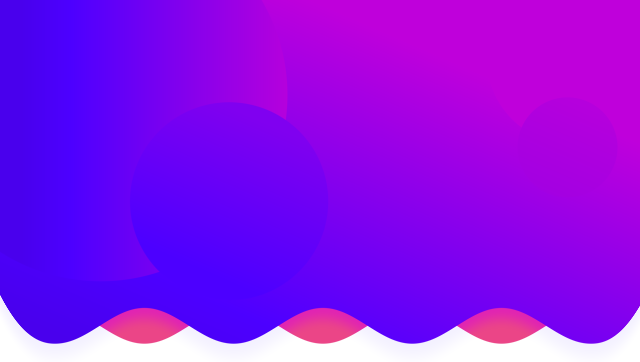
Reproduce this background procedurally as a WebGL 1 fragment shader.

```glsl
precision highp float;

uniform vec2 u_resolution;

const float ASPECT = 1.7655;
const float TAU = 6.28318;
const vec2 SLANT = vec2(0.4, 0.92);

const vec3 INDIGO = vec3(0.285, 0.0, 0.93);
const vec3 BLUE = vec3(0.30, 0.0, 1.0);
const vec3 VIOLET = vec3(0.50, 0.0, 0.94);
const vec3 PURPLE = vec3(0.64, 0.0, 0.885);
const vec3 ORCHID = vec3(0.71, 0.0, 0.865);
const vec3 MAGENTA = vec3(0.75, 0.0, 0.86);
const vec3 ROSE = vec3(0.92, 0.27, 0.53);
const vec3 HOT_PINK = vec3(0.88, 0.14, 0.70);
const vec3 LAVENDER = vec3(0.955, 0.945, 1.0);

// Wave layout, in units of the canvas height
const float FIRST_TROUGH = 0.152;
const float LAST_TROUGH = 1.630;
const float WAVE_PERIOD = 0.4926;
const float WAVE_LEVEL = 0.100;
const float WAVE_HEIGHT = 0.0494;

float ramp(float from, float to, float v) {
  return clamp((v - from) / (to - from), 0.0, 1.0);
}

float cover(float dist, float pixel) {
  return 1.0 - smoothstep(-0.75 * pixel, 0.75 * pixel, dist);
}

float disc(vec2 p, vec2 center, float radius, float pixel) {
  return cover(length(p - center) - radius, pixel);
}

// Rolling edge whose outer ends curl upward; side flips crests and troughs
float waveEdge(float x, float side) {
  float inner = clamp(x, FIRST_TROUGH, LAST_TROUGH);
  float curl = 0.122 * pow(abs(x - inner) / 0.145, 2.2);
  float swing = cos(TAU * (inner - FIRST_TROUGH) / WAVE_PERIOD);
  return WAVE_LEVEL - side * WAVE_HEIGHT * swing + curl;
}

// Slanted sky with its overlapping discs
vec3 panel(vec2 p, float pixel) {
  float slant = dot(p, SLANT);
  vec3 color = mix(INDIGO, BLUE, ramp(0.134, 0.391, slant));
  color = mix(color, MAGENTA, ramp(0.391, 1.265, slant));

  vec3 sideways = mix(INDIGO, BLUE, ramp(0.06, 0.195, p.x));
  sideways = mix(sideways, ORCHID, ramp(0.195, 0.793, p.x));
  color = mix(color, sideways, disc(p, vec2(0.278, 0.738), 0.515, pixel));

  vec3 middle = mix(BLUE, VIOLET, ramp(0.46, 0.897, slant));
  color = mix(color, middle, disc(p, vec2(0.632, 0.444), 0.2735, pixel));

  color = mix(color, MAGENTA, disc(p, vec2(1.582, 0.839), 0.239, pixel));

  vec3 small = mix(PURPLE, ORCHID, ramp(1.035, 1.299, slant));
  return mix(color, small, disc(p, vec2(1.5655, 0.593), 0.138, pixel));
}

void main() {
  vec2 p = gl_FragCoord.xy / u_resolution * vec2(ASPECT, 1.0);
  float pixel = 1.0 / u_resolution.y;
  float front = waveEdge(p.x, 1.0);
  float back = waveEdge(p.x, -1.0);
  float depth = max(front - p.y, 0.0);

  // White ground with a soft shadow below the wave
  vec3 color = mix(LAVENDER, vec3(1.0), smoothstep(0.0, 0.075, depth));

  // Pink wave behind, tinted near the front edge
  vec3 pink = mix(HOT_PINK, ROSE, smoothstep(0.0, 0.06, depth));
  color = mix(color, pink, cover(back - p.y, pixel));

  // Front panel
  color = mix(color, panel(p, pixel), cover(front - p.y, pixel));
  gl_FragColor = vec4(color, 1.0);
}
```
